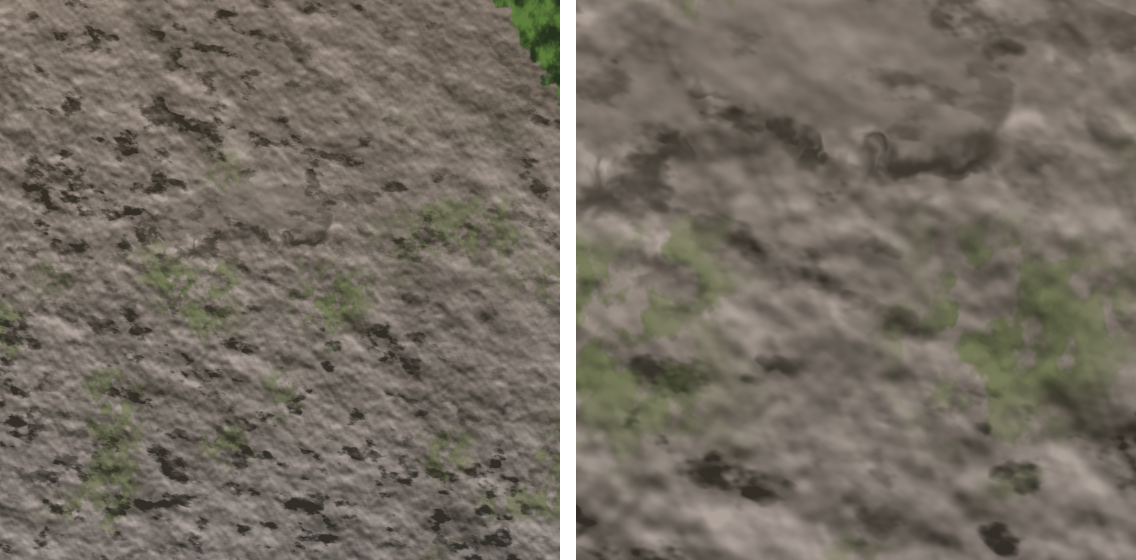
Left: the whole. Right: its middle third, enlarged.
Reproduce this texture procedurally as a WebGL 1 fragment shader.

```glsl
precision highp float;
// A weathered earth bank: clumpy, top-lit relief from layered noise, with
// ridges running down to the right, small dark pits, two jutting boulders,
// mossy tufts and a corner of foliage behind the crest.
uniform vec2 u_resolution;

const vec3 CREVICE = vec3(0.26, 0.24, 0.21);
const vec3 PALE = vec3(0.59, 0.55, 0.52);
const vec3 MOSS_DARK = vec3(0.21, 0.23, 0.15);
const vec3 MOSS_LIGHT = vec3(0.43, 0.46, 0.31);
const vec3 LEAF_DARK = vec3(0.15, 0.20, 0.12);
const vec3 LEAF_LIGHT = vec3(0.36, 0.49, 0.23);

float hash(vec2 p) {
  vec3 q = fract(vec3(p.xyx) * 0.1031);
  q += dot(q, q.yzx + 33.33);
  return fract((q.x + q.y) * q.z);
}

float noise(vec2 p) {
  vec2 cell = floor(p);
  vec2 f = fract(p);
  f = f * f * f * (f * (f * 6.0 - 15.0) + 10.0);
  return mix(mix(hash(cell), hash(cell + vec2(1.0, 0.0)), f.x),
             mix(hash(cell + vec2(0.0, 1.0)), hash(cell + 1.0), f.x), f.y);
}

vec2 rotate(vec2 p, float angle) {
  float c = cos(angle);
  float s = sin(angle);
  return vec2(c * p.x + s * p.y, c * p.y - s * p.x);
}

float fbm(vec2 p) {
  float sum = 0.0;
  float weight = 0.5;
  for (int i = 0; i < 4; i++) {
    sum += weight * noise(p);
    p = rotate(p, 0.45) * 2.03 + 17.3;
    weight *= 0.55;
  }
  return sum;
}

// Noise stretched along a direction; freq is (along, across).
float grain(vec2 p, float angle, vec2 freq, float seed) {
  return fbm(rotate(p, angle) * freq + seed);
}

// Soft ellipse: 1 inside, 0 outside.
float blob(vec2 p, vec2 center, vec2 radii, float angle, float softness) {
  float d = length(rotate(p - center, angle) / radii);
  return 1.0 - smoothstep(1.0 - softness, 1.0 + softness, d);
}

// Adds a boulder with a lit top and a broken shadow below to the tone.
float addBoulder(float tone, vec2 p, vec2 center, vec2 radii, float angle) {
  float body = blob(p, center, radii, angle, 0.12);
  float shadow = blob(p, center - vec2(-0.004, 0.022), radii, angle, 0.15);
  float broken = smoothstep(0.32, 0.55, fbm(p * 22.0 + 5.0));
  tone = mix(tone, -0.05, shadow * (1.0 - body) * broken);
  float lit = 0.6 + 0.22 * (p.y - center.y) / radii.y;
  return mix(tone, mix(lit, tone, 0.5), body);
}

void main() {
  vec2 p = gl_FragCoord.xy / u_resolution;
  vec2 wobble = vec2(fbm(p * 26.0), fbm(p * 26.0 + 41.0)) - 0.5;
  vec2 jagged = p + 0.05 * wobble;

  // Relief lit from above; the upper right slope is smoother.
  float rough = mix(1.15, 0.8, smoothstep(0.7, 1.6, p.x + p.y));
  vec2 stepUp = vec2(0.001, 0.008);
  vec2 reliefFreq = vec2(19.0, 29.0);
  float relief = grain(p, -0.4, reliefFreq, 3.0)
               - grain(p + stepUp, -0.4, reliefFreq, 3.0);
  float ridges = grain(p, -0.95, vec2(4.5, 18.0), 71.0) - 0.5;
  float patches = noise(p * 5.0 + 9.0) - 0.5;
  float fine = noise(rotate(p, -0.3) * vec2(95.0, 140.0)) - 0.5;
  float tone = 0.66 + rough * (1.9 * relief + 0.24 * fine)
             + 0.62 * ridges + 0.12 * patches;

  // Small pits everywhere, deeper in loose clusters.
  float pit = smoothstep(0.57, 0.76, grain(p, -0.25, vec2(27.0, 44.0), 123.0));
  float cluster = smoothstep(0.2, 0.7, noise(p * 8.0 + 31.0));
  tone -= 0.72 * rough * pit * mix(0.35, 1.0, cluster);

  // Boulders on the middle ledge.
  tone = addBoulder(tone, jagged, vec2(0.49, 0.632), vec2(0.092, 0.046), -0.3);
  tone = addBoulder(tone, jagged, vec2(0.33, 0.602), vec2(0.078, 0.030), 0.05);

  // Stone colour, browner toward the crest and greyer at the foot.
  vec3 color = mix(CREVICE, PALE, clamp(tone, -0.18, 1.25));
  color += mix(vec3(-0.006, 0.0, 0.008), vec3(0.012, 0.0, -0.012), p.y);

  // Moss: two clumps under the ledge and smaller scattered tufts.
  float clumps = max(blob(jagged, vec2(0.33, 0.48), vec2(0.1, 0.05), -0.6, 0.6),
                     blob(jagged, vec2(0.59, 0.47), vec2(0.06, 0.06), 0.0, 0.6));
  float tufts = smoothstep(0.62, 0.85, noise(jagged * 10.0 + 57.0))
              * (1.0 - smoothstep(0.6, 0.85, p.y));
  float leaves = fbm(p * vec2(58.0, 48.0) + 88.0);
  float moss = max(clumps, 0.8 * tufts) * smoothstep(0.36, 0.58, leaves);
  float mossLight = clamp(tone + 1.2 * (leaves - 0.55), 0.0, 1.0);
  color = mix(color, mix(MOSS_DARK, MOSS_LIGHT, mossLight), 0.85 * moss);

  // Foliage beyond the crest in the upper right corner.
  float beyond = dot(jagged - vec2(0.895, 1.0), vec2(0.878, 0.48));
  float foliage = smoothstep(-0.004, 0.006, beyond);
  float leafLight = smoothstep(0.3, 0.72, fbm(p * vec2(38.0, 30.0) + 14.0));
  color = mix(color, mix(LEAF_DARK, LEAF_LIGHT, leafLight), foliage);

  gl_FragColor = vec4(clamp(color, 0.0, 1.0), 1.0);
}
```
